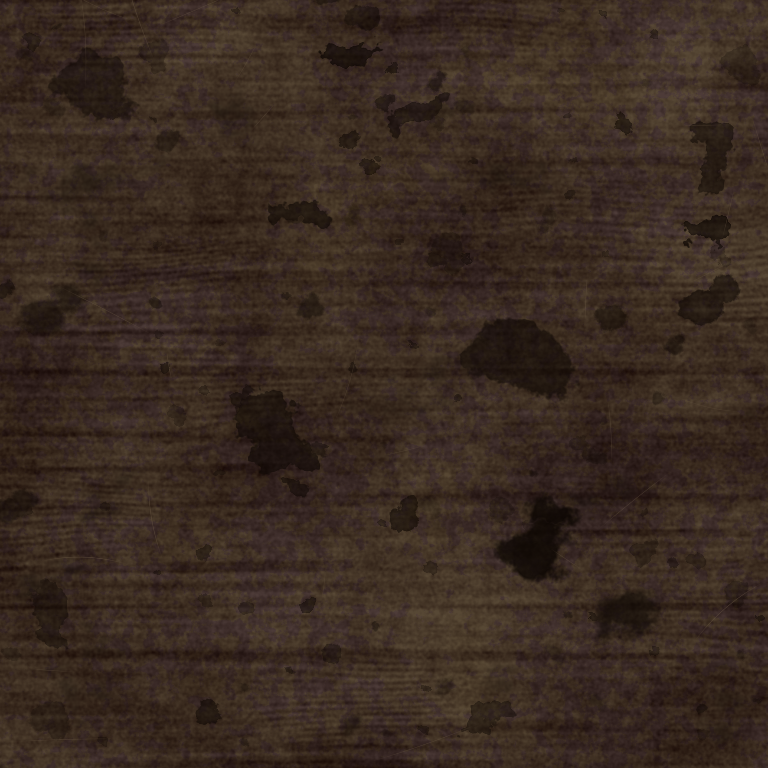
Give the GLSL for this texture, as a Shadertoy shader.

```glsl
// Old dark wooden board: horizontal grain, violet grime, dried stains and scratches.
// Gradient noise builds the tone of the wood; jittered cells scatter ragged stains
// with darker rims, and a short loop draws thin pale curved scratches.

const vec3 WOOD_DARK   = vec3(0.150, 0.090, 0.060);
const vec3 WOOD_LIGHT  = vec3(0.287, 0.227, 0.165);
const vec3 STAIN_COLOR = vec3(0.045, 0.022, 0.008);
const vec3 GRIME_TINT  = vec3(0.880, 0.825, 1.070);
const vec3 OLIVE_TINT  = vec3(0.950, 0.920, 0.600);
const vec3 SCRATCH_COLOR = vec3(0.420, 0.350, 0.270);
const float BASE_TONE     = 0.70;
const float CLOUD_AMOUNT  = 1.45;
const float MOTTLE_AMOUNT = 0.80;
const float GRIT_AMOUNT   = 0.42;
const float STREAK_AMOUNT = 0.40;
const float RING_FREQ     = 100.0;
const int   SCRATCHES     = 26;

vec2 hash2(vec2 p) {
    vec3 q = fract(p.xyx * vec3(0.1031, 0.1030, 0.0973));
    q += dot(q, q.yzx + 33.33);
    return fract((q.xx + q.yz) * q.zy);
}

float corner(vec2 cell, vec2 offset) {
    return dot(hash2(cell) * 2.0 - 1.0, offset);
}

float gradientNoise(vec2 p) {
    vec2 i = floor(p), f = fract(p);
    vec2 u = f * f * f * (f * (f * 6.0 - 15.0) + 10.0);
    vec2 e = vec2(1.0, 0.0);
    return mix(mix(corner(i, f), corner(i + e, f - e), u.x),
               mix(corner(i + e.yx, f - e.yx), corner(i + 1.0, f - 1.0), u.x), u.y);
}

float fbm(vec2 p) {
    float sum = 0.0, amp = 0.5;
    for (int i = 0; i < 5; i++) {
        sum += amp * gradientNoise(p);
        p = mat2(0.8, 0.6, -0.6, 0.8) * p * 2.03 + 17.3;
        amp *= 0.6;
    }
    return sum;
}

// Coverage of ragged blots, one per cell at most; radii are in cell units.
float stains(vec2 p, float cells, float density, vec2 radii, float ragged, float seed) {
    vec2 q = p * cells;
    vec2 warp = vec2(fbm(q * 3.5 + seed), fbm(q * 3.5 + seed + 41.0));
    q += warp * ragged;
    float cover = 0.0;
    for (int y = -1; y <= 1; y++)
    for (int x = -1; x <= 1; x++) {
        vec2 cell = floor(q) + vec2(x, y);
        vec2 place = hash2(cell + seed), kind = hash2(cell + seed + 71.0);
        vec2 shape = hash2(cell + seed + 133.0);
        float present = step(kind.x, density);
        float radius = mix(radii.x, radii.y, shape.x * shape.x);
        vec2 d = q - cell - mix(vec2(0.1), vec2(0.9), place);
        vec2 lobe = (shape - 0.5) * radius * 2.4;
        float dist = min(length(d * vec2(0.9, 1.1)) - radius, length(d - lobe) - radius * 0.7);
        float soft = radius * mix(0.06, 0.5, kind.y * kind.y * kind.y);
        float fill = 1.0 - smoothstep(-soft, soft, dist);
        float rim = exp(-abs(dist + soft) / (radius * 0.12)) * (1.0 - kind.y);
        float strength = mix(0.45, 1.0, shape.y);
        cover = max(cover, present * fill * strength * (0.8 + 0.2 * rim));
    }
    return cover;
}

// Thin arcs, each with its own place, heading, bend and length.
float scratches(vec2 p, float pixel) {
    float sum = 0.0;
    float width = max(0.0010, pixel * 0.8);
    for (int i = 0; i < SCRATCHES; i++) {
        vec2 place = hash2(vec2(i, 5.0)), form = hash2(vec2(i, 29.0));
        float angle = mix(-0.6, 2.0, form.x);
        vec2 d = mat2(cos(angle), -sin(angle), sin(angle), cos(angle)) * (p - place);
        d.y += (form.y - 0.5) * 5.0 * d.x * d.x;
        float halfLength = mix(0.02, 0.08, hash2(place * 91.0).x);
        float line = 1.0 - smoothstep(0.0, width, abs(d.y));
        sum += line * (1.0 - smoothstep(halfLength * 0.3, halfLength, abs(d.x))) * (0.3 + 0.5 * form.y);
    }
    return min(sum, 1.0);
}

void mainImage(out vec4 fragColor, in vec2 fragCoord) {
    float pixel = 1.0 / iResolution.y;
    vec2 p = fragCoord * pixel;

    // Worn patches, blotches and fine grit
    float clouds = fbm(p * vec2(3.2, 4.2) + 3.7);
    float mottle = fbm(p * vec2(40.0, 48.0) + 9.0);
    float grit = gradientNoise(p * 150.0) + 0.8 * gradientNoise(p * 235.0 + 60.0);

    // Straight saw streaks and curved growth rings
    float streak = gradientNoise(vec2(p.x * 2.5, p.y * 85.0))
                 + 0.9 * gradientNoise(vec2(p.x * 5.0 + 7.0, p.y * 170.0));
    float band = smoothstep(0.08, 0.4, gradientNoise(vec2(p.x * 1.2 + 3.0, p.y * 62.0 + 0.5)));
    float bend = 0.06 * gradientNoise(p * vec2(3.0, 7.0) + 21.0);
    float ring = sin(6.2832 * RING_FREQ * (p.y + bend));
    float ringMask = smoothstep(0.0, 0.3, gradientNoise(p * vec2(2.5, 5.0) + 50.0));

    float tone = BASE_TONE + CLOUD_AMOUNT * clouds + MOTTLE_AMOUNT * mottle
               + GRIT_AMOUNT * grit + STREAK_AMOUNT * streak
               - 0.34 * band + 0.15 * ring * ringMask;
    vec3 color = mix(WOOD_DARK, WOOD_LIGHT, clamp(tone, -0.35, 1.4));

    // Violet grime gathers in fine speckled patches
    float grime = 0.8 * fbm(p * 4.5 + 80.0) + 1.1 * fbm(p * 52.0 + 120.0) + 0.15 * streak;
    color *= mix(vec3(1.0), GRIME_TINT, smoothstep(-0.02, 0.16, grime));

    // Soft damp smudges, then large blots, drops and specks
    float smudge = smoothstep(0.16, 0.42, fbm(p * vec2(5.0, 7.0) + 150.0) + 0.25 * mottle);
    float blots = stains(p, 4.0, 0.55, vec2(0.09, 0.20), 0.36, 11.0);
    float drops = stains(p, 8.0, 0.60, vec2(0.08, 0.22), 0.20, 203.0);
    float specks = stains(p, 17.0, 0.28, vec2(0.07, 0.20), 0.22, 307.0);
    float olive = smoothstep(0.12, 0.3, gradientNoise(p * 6.0 + 33.0));
    color *= mix(vec3(1.0), OLIVE_TINT, olive * max(drops, 0.12));
    float stain = max(max(blots, smudge * 0.5), max(drops * 0.62, specks * 0.58));
    color = mix(color, STAIN_COLOR, min(stain * (1.0 - 0.25 * mottle), 0.96));

    color = mix(color, SCRATCH_COLOR, 0.5 * scratches(p, pixel));
    fragColor = vec4(color, 1.0);
}
```
